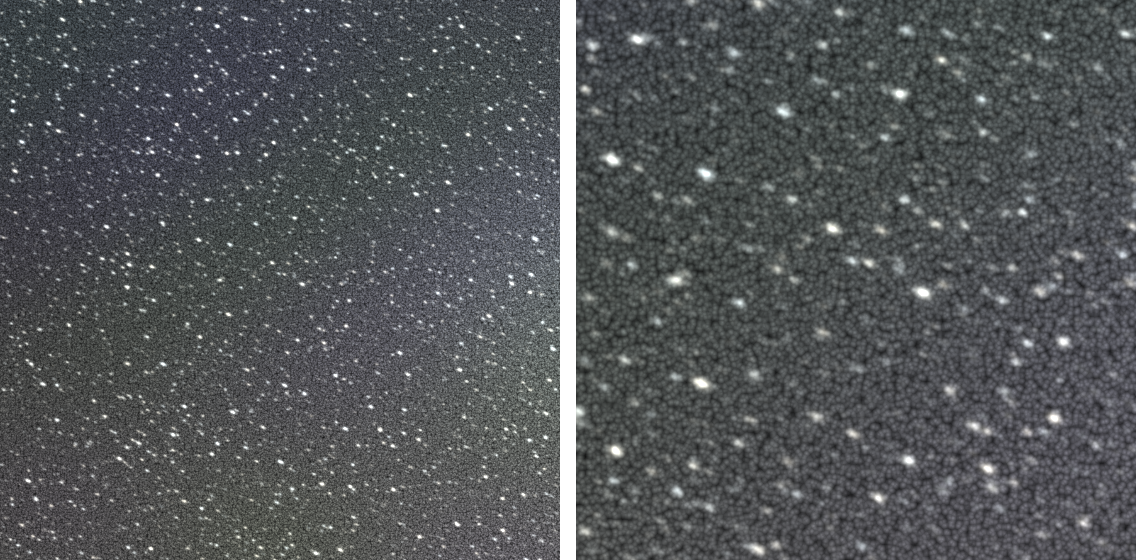
Left: the whole. Right: its middle third, enlarged.
This texture is drawn by a Shadertoy shader. Its source:

```glsl
// Grainy grey night sky scattered with short, slanted star trails.

vec3 hash3(vec2 cell) {
    vec3 q = fract(cell.xyx * vec3(0.1031, 0.1030, 0.0973));
    q += dot(q, q.yxz + 33.33);
    return fract((q.xxy + q.yzz) * q.zyx);
}

// Cellular noise: distance to the nearest jittered point, centred on zero
float grain(vec2 uv, float cells) {
    vec2 p = uv * cells, base = floor(p);
    float nearest = 2.0;
    for (int y = -1; y <= 1; y++)
    for (int x = -1; x <= 1; x++) {
        vec2 cell = base + vec2(x, y);
        nearest = min(nearest, length(cell + hash3(cell + cells).xy - p));
    }
    return 0.45 - nearest;
}

// One star per cell, drawn as a soft ellipse tilted down to the right
vec3 starLayer(vec2 uv, float cells, float peak, float size) {
    vec2 p = uv * cells, base = floor(p);
    vec2 along = vec2(cos(0.44), -sin(0.44));
    vec3 light = vec3(0.0);
    for (int y = -1; y <= 1; y++)
    for (int x = -1; x <= 1; x++) {
        vec2 cell = base + vec2(x, y);
        vec3 rnd = hash3(cell + cells * 3.7);
        vec3 look = hash3(cell + cells * 9.1 + 57.0);
        vec2 d = (p - cell - rnd.xy) / cells;
        vec2 local = vec2(dot(d, along), dot(d, vec2(-along.y, along.x)));
        vec2 radius = size * vec2(mix(0.8, 1.15, look.x), 0.62) * mix(0.8, 1.1, rnd.z);
        local /= radius;
        vec3 tint = mix(vec3(0.94, 1.0, 1.02), vec3(1.03, 1.0, 0.92), look.y);
        light += tint * peak * rnd.z * rnd.z * exp(-dot(local, local));
    }
    return light;
}

// Dark blue top, warm lower left, pale lower right and a glow at the right edge
vec3 skyGlow(vec2 uv) {
    vec3 top = mix(vec3(0.215, 0.232, 0.265), vec3(0.255, 0.272, 0.290), uv.x);
    vec3 bottom = mix(vec3(0.272, 0.272, 0.262), vec3(0.350, 0.350, 0.350), uv.x);
    vec3 sky = mix(bottom, top, smoothstep(0.0, 0.95, uv.y));
    vec2 right = (uv - vec2(1.05, 0.5)) / vec2(0.3, 0.25);
    vec2 left = (uv - vec2(0.0, 0.55)) / vec2(0.25, 0.25);
    sky += vec3(0.075, 0.088, 0.092) * exp(-dot(right, right));
    sky -= vec3(0.012, 0.018, 0.026) * exp(-dot(left, left));

    // Layered sines drift the hue between blue and green
    float drift = sin(uv.x * 9.0 + 2.0 * sin(uv.y * 5.0)) + sin(uv.y * 11.0 - uv.x * 6.0 + 1.0);
    return sky + vec3(0.002, -0.003, 0.007) * drift;
}

void mainImage(out vec4 fragColor, in vec2 fragCoord) {
    vec2 uv = fragCoord / iResolution.xy;

    // Film grain at two scales
    float noise = grain(uv, 210.0) + grain(uv + 0.37, 330.0);
    vec3 color = skyGlow(uv) * (1.0 + 0.68 * noise);

    // Bright, medium and faint stars, loosely gathered into drifts
    float crowd = 1.0 + 0.14 * sin(uv.x * 17.0 + 3.0 * sin(uv.y * 7.0))
                      + 0.12 * sin(uv.y * 23.0 - uv.x * 13.0);
    color += starLayer(uv, 26.0, 1.15, 0.0042);
    color += crowd * starLayer(uv, 48.0, 0.65, 0.0034);
    color += crowd * starLayer(uv, 90.0, 0.25, 0.0028);

    fragColor = vec4(clamp(color, 0.0, 1.0), 1.0);
}
```
